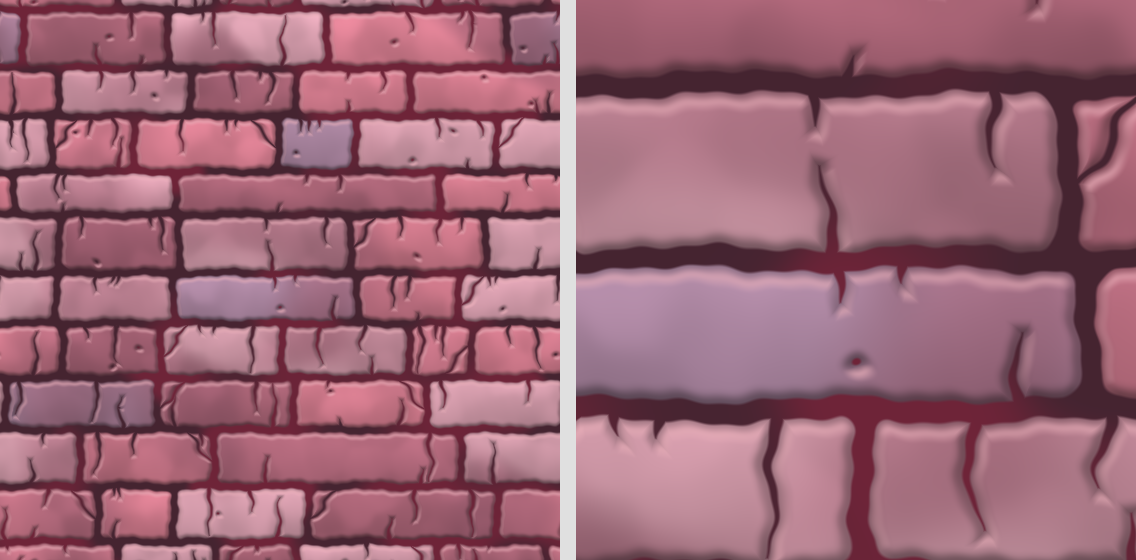
Left: the whole. Right: its middle third, enlarged.
Write a Shadertoy shader that draws this texture.

```glsl
// Seamless painted wall of worn pink bricks: eleven uneven courses with jittered joints.
// Each brick is a rounded box carved by cracks and pits; its bevel is lit from the upper left.
// Layered sines bend the edges and a smooth wrapping cellular noise mottles the paint.

const float TAU = 6.28318;
const int ROWS = 11;
const float COURSE_BASE = 0.0326;
const float MORTAR_HALF = 0.0058;
const float CORNER_RADIUS = 0.011;

// Course edges, bricks per course and the start of the first brick, from the bottom up
const float EDGES[12] = float[](0.0, 0.099, 0.2, 0.293, 0.39, 0.48, 0.584, 0.661, 0.76, 0.846, 0.951, 1.0);
const float COUNTS[11] = float[](4.0, 3.0, 4.0, 5.0, 4.0, 4.0, 3.0, 5.0, 4.0, 4.0, 5.0);
const float STARTS[11] = float[](0.12, 0.15, 0.05, 0.09, 0.38, 0.32, 0.05, 0.04, 0.29, 0.1, 0.15);

const vec3 PALE = vec3(0.83, 0.61, 0.67);
const vec3 ROSE = vec3(0.82, 0.48, 0.55);
const vec3 DUSK = vec3(0.57, 0.34, 0.41);
const vec3 LILAC = vec3(0.64, 0.50, 0.60);
const vec3 RIM_LIGHT = vec3(0.96, 0.72, 0.76);
const vec3 MORTAR_DARK = vec3(0.27, 0.14, 0.19);
const vec3 MORTAR_RED = vec3(0.43, 0.14, 0.22);

struct Brick { vec2 center; vec2 halfSize; vec2 id; };

float hash(vec2 c) {
    return fract(sin(dot(c, vec2(127.1, 311.7))) * 43758.5);
}

// Smooth cellular noise: blended random values of nearby sites, wrapping every n cells
float blotch(vec2 p, float n) {
    p *= n;
    float sum = 0.0, weight = 0.0;
    for (int j = -1; j <= 1; j++)
    for (int i = -1; i <= 1; i++) {
        vec2 cell = floor(p) + vec2(i, j);
        vec2 id = mod(cell, n);
        vec2 away = p - cell - vec2(hash(id + 3.1), hash(id + 17.7));
        float k = exp(-4.0 * dot(away, away));
        sum += k * hash(id + 41.3);
        weight += k;
    }
    return sum / weight;
}

// Hand-drawn waviness with whole-number frequencies, so it wraps
vec2 wobble(vec2 p) {
    vec2 a = TAU * p.yx;
    return 0.0020 * sin(a * vec2(9.0, 7.0) + 2.0 * sin(TAU * p * 3.0))
         + 0.0011 * sin(a * vec2(23.0, 19.0) + 2.0 * sin(TAU * p * 5.0))
         + 0.0006 * sin(a * vec2(47.0, 43.0) + TAU * p * 11.0);
}

float joint(float i, float count, float row) {
    return i + 0.62 * (hash(vec2(mod(i, count), row + 5.0)) - 0.5);
}

Brick findBrick(vec2 p) {
    int r = 0;
    for (int k = 1; k < ROWS; k++) if (p.y >= EDGES[k]) r = k;
    float row = float(r), count = COUNTS[r], start = STARTS[r];
    float u = (p.x - start) * count, i = floor(u);
    if (u < joint(i, count, row)) i -= 1.0;
    else if (u >= joint(i + 1.0, count, row)) i += 1.0;
    vec2 lo = vec2(start + joint(i, count, row) / count, EDGES[r]);
    vec2 hi = vec2(start + joint(i + 1.0, count, row) / count, EDGES[r + 1]);
    return Brick((lo + hi) * 0.5, (hi - lo) * 0.5 - MORTAR_HALF, vec2(mod(i, count), row));
}

// Depth inside the stone, positive on the brick and negative in mortar, cracks and pits
float stoneDepth(vec2 q, Brick b) {
    vec2 e = abs(q) - b.halfSize + CORNER_RADIUS;
    float d = CORNER_RADIUS - length(max(e, 0.0)) - min(max(e.x, e.y), 0.0);
    for (int k = 0; k < 3; k++) {
        vec2 seed = b.id + 13.7 * float(k + 1);
        float h = hash(seed), side = hash(seed + 2.3) < 0.7 ? 1.0 : -1.0;
        // Tapering crack running in from the top or bottom edge
        float t = 0.5 - 0.5 * side * q.y / b.halfSize.y;
        float reach = mix(0.12, 1.0, pow(hash(seed + 4.9), 2.0));
        float bend = 0.003 * sin(q.y * 95.0 + h * TAU) + 0.014 * (h - 0.5) * t;
        float x = 1.7 * (hash(seed + 8.1) - 0.5) * b.halfSize.x;
        float width = 0.0032 * (1.0 - t / reach);
        d = min(d, max(abs(q.x - x - bend) - width, (t - reach) * 2.0 * b.halfSize.y));
        // Small pit on some bricks
        vec2 pit = (vec2(hash(seed + 6.2), hash(seed + 9.4)) - 0.5) * b.halfSize * 1.4;
        if (h > 0.8) d = min(d, length((q - pit) * vec2(1.0, 1.3)) - 0.002);
    }
    // Slanted crack that breaks off one corner
    if (hash(b.id + 31.0) > 0.66) {
        vec2 flip = vec2(hash(b.id + 33.0) < 0.5 ? -1.0 : 1.0, hash(b.id + 35.0) < 0.4 ? -1.0 : 1.0);
        vec2 fromCorner = b.halfSize - q * flip;
        float cut = dot(fromCorner, vec2(0.8, 0.6)) - 0.032 + 0.004 * sin(fromCorner.y * 130.0);
        d = min(d, abs(cut) - 0.0016);
    }
    return d;
}

vec3 brickColor(vec2 id) {
    float h = hash(id + 51.0);
    vec3 base = h < 0.42 ? PALE : h < 0.76 ? ROSE : h < 0.86 ? mix(DUSK, ROSE, 0.4) : LILAC;
    return base * mix(0.94, 1.04, hash(id + 57.0));
}

void mainImage(out vec4 fragColor, in vec2 fragCoord) {
    vec2 uv = fragCoord / iResolution.xy;
    vec2 p = uv + wobble(uv);
    p.y = fract(p.y - COURSE_BASE);
    Brick b = findBrick(p);
    vec2 q = p - b.center;
    float d = stoneDepth(q, b);
    float lit = stoneDepth(q + vec2(-0.002, 0.005), b);
    float broad = blotch(uv, 6.0), fine = blotch(uv, 24.0);

    // Painted stone: drifting shadow, mottling and a lighter top
    vec3 stone = mix(brickColor(b.id), DUSK, 0.65 * smoothstep(0.48, 0.85, broad));
    stone *= 0.97 + 0.16 * (fine - 0.5) + 0.09 * q.y / b.halfSize.y;
    stone *= mix(0.78, 1.0, smoothstep(0.0, 0.011, d));

    // Bevel: bright upper rims, shaded lower rims
    float bevel = smoothstep(0.0, 0.008, d) - smoothstep(0.0, 0.008, lit);
    stone = mix(stone, RIM_LIGHT, 0.6 * max(bevel, 0.0));
    stone *= 1.0 - 0.22 * max(-bevel, 0.0);

    vec3 mortar = mix(MORTAR_DARK, MORTAR_RED, smoothstep(0.35, 0.7, blotch(uv + 0.37, 8.0)));
    float pixel = 1.0 / iResolution.y;
    fragColor = vec4(mix(mortar, stone, smoothstep(-pixel, pixel + 0.001, d)), 1.0);
}
```
